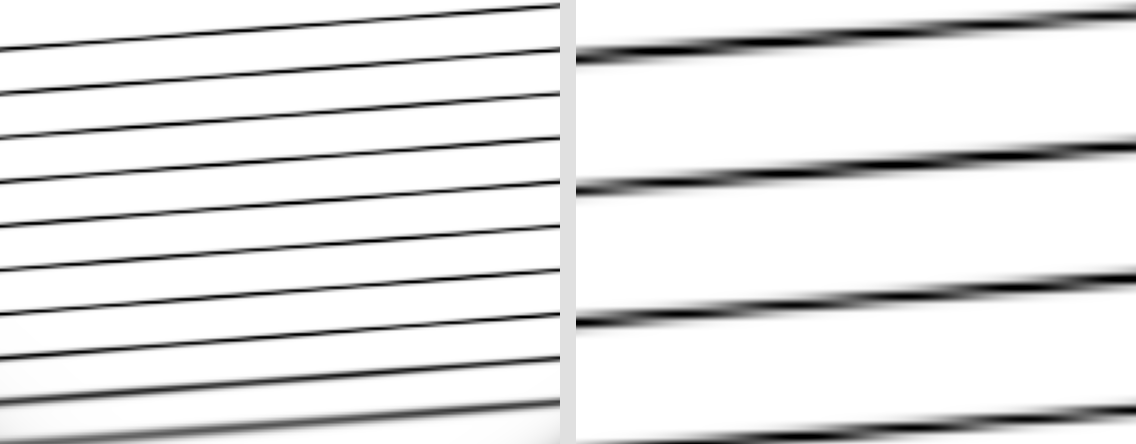
Left, the full canvas; right, a detail of the centre.
Write a WebGL 2 fragment shader that draws this pattern.

```glsl
#version 300 es
precision highp float;

uniform vec2 u_resolution;
out vec4 fragColor;

const float LINE_COUNT = 10.0;
const float SPACING = 0.0993;      // line pitch, as a share of the height
const float FIRST_LINE = 0.888;    // height of the top line at the left edge
const float SCAN_ROWS = 152.0;     // coarse rows that step the slanted lines
const float TAU = 6.28318;
const vec3 PAPER = vec3(1.0);
const vec3 INK = vec3(0.0);

float gaussian(float distance, float sigma) {
    float t = distance / sigma;
    return exp(-0.5 * t * t);
}

// Slow beading along a line, shifted from one line to the next
float beadWave(float x, float lineIndex) {
    return 0.5 + 0.5 * cos(TAU * (x - 0.137 * lineIndex) / 0.443);
}

// Loss of focus towards the lower edge
float defocus(float y) {
    float t = clamp(1.0 - y / 0.25, 0.0, 1.0);
    return t * (0.6 + 0.4 * t);
}

// Ink density of the slanted lines; each climbs one pitch across the width
float lineInk(vec2 p) {
    float phase = (FIRST_LINE - p.y) / SPACING + p.x;
    float index = clamp(round(phase), 0.0, LINE_COUNT - 1.0);
    float blur = defocus(p.y);
    float bead = beadWave(p.x, index);
    float sigma = mix(0.033 + 0.003 * bead, 0.105, blur);
    float peak = mix(0.98 + 0.12 * bead, 0.58, blur);
    return peak * gaussian(phase - index, sigma);
}

// Blend neighbouring scan rows to give the soft stepped edge
float steppedInk(vec2 p, float rows) {
    float row = p.y * rows - 0.5;
    float base = floor(row);
    float lower = lineInk(vec2(p.x, (base + 0.5) / rows));
    float upper = lineInk(vec2(p.x, (base + 1.5) / rows));
    return mix(lower, upper, smoothstep(0.0, 1.0, row - base));
}

// Faint shade in a lower corner, fading along both axes
float cornerHaze(vec2 offset, vec2 falloff, float strength) {
    return strength * exp(-dot(offset, falloff));
}

void main() {
    vec2 uv = gl_FragCoord.xy / u_resolution;
    float ink = steppedInk(uv, SCAN_ROWS);
    ink += cornerHaze(uv, vec2(14.0, 12.0), 0.08);
    ink += cornerHaze(vec2(1.0 - uv.x, uv.y), vec2(22.0, 26.0), 0.16);
    fragColor = vec4(mix(PAPER, INK, clamp(ink, 0.0, 1.0)), 1.0);
}
```
